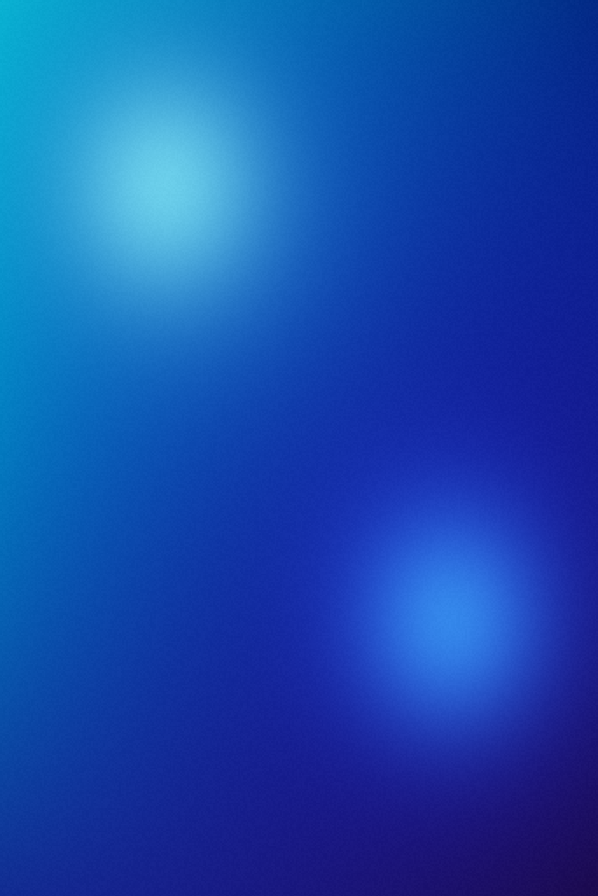
Reproduce this background procedurally as a WebGL 2 fragment shader.

```glsl
#version 300 es
precision highp float;

uniform vec2 u_resolution;
out vec4 fragColor;

// Smooth quadratic blend passing through a, b, c at t = 0, 0.5, 1
vec3 blend3(vec3 a, vec3 b, vec3 c, float t) {
    float wa = (1.0 - t) * (1.0 - 2.0 * t);
    float wb = 4.0 * t * (1.0 - t);
    float wc = t * (2.0 * t - 1.0);
    return a * wa + b * wb + c * wc;
}

// Soft elliptical falloff
float glow(vec2 p, vec2 center, vec2 radius) {
    vec2 d = (p - center) / radius;
    return exp(-dot(d, d));
}

float hash(vec2 p) {
    vec3 q = fract(p.xyx * 0.1031);
    q += dot(q, q.yzx + 33.33);
    return fract((q.x + q.y) * q.z);
}

// Cyan to navy backdrop, uv measured from the top left
vec3 backdrop(vec2 uv) {
    vec3 top = blend3(vec3(0.03, 0.70, 0.82), vec3(0.01, 0.42, 0.70),
                      vec3(0.01, 0.16, 0.52), uv.x);
    vec3 middle = blend3(vec3(0.01, 0.48, 0.75), vec3(0.06, 0.19, 0.64),
                         vec3(0.08, 0.10, 0.55), uv.x);
    vec3 bottom = blend3(vec3(0.07, 0.17, 0.57), vec3(0.10, 0.09, 0.49),
                         vec3(0.11, 0.04, 0.30), uv.x);
    return blend3(top, middle, bottom, uv.y);
}

void main() {
    vec2 uv = gl_FragCoord.xy / u_resolution;
    uv.y = 1.0 - uv.y;
    vec2 p = uv * vec2(1.0, u_resolution.y / u_resolution.x);

    vec3 color = backdrop(uv);

    // Pale cyan light, upper left
    vec2 cyanCenter = vec2(0.275, 0.31);
    color = mix(color, vec3(0.12, 0.48, 0.82),
                0.45 * glow(p, cyanCenter + vec2(0.06, 0.04), vec2(0.27, 0.29)));
    color = mix(color, vec3(0.45, 0.84, 0.93),
                0.92 * glow(p, cyanCenter, vec2(0.165, 0.19)));

    // Azure light, lower right
    vec2 azureCenter = vec2(0.752, 1.035);
    color = mix(color, vec3(0.12, 0.26, 0.84),
                0.85 * glow(p, azureCenter - vec2(0.01, 0.02), vec2(0.21, 0.25)));
    color = mix(color, vec3(0.22, 0.58, 0.94),
                0.85 * glow(p, azureCenter, vec2(0.13, 0.155)));

    // Fine grain
    float grain = hash(floor(p * 342.0)) - 0.5;
    color += 0.018 * grain;

    fragColor = vec4(clamp(color, 0.0, 1.0), 1.0);
}
```
